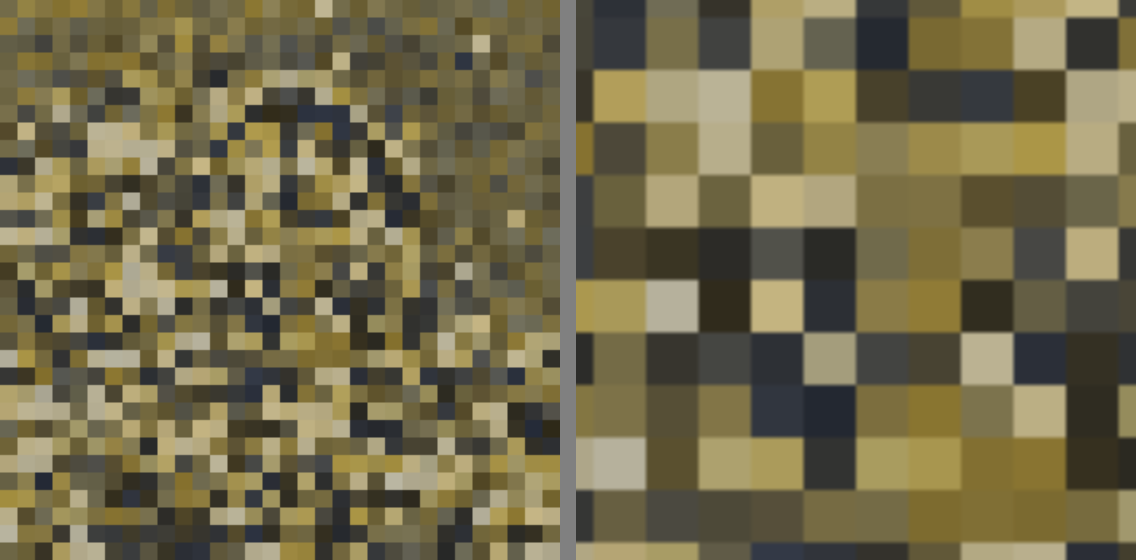
Left, the full canvas; right, a detail of the centre.
Reproduce this texture procedurally as a three.js fragment shader.

```glsl
// A 32 by 32 mosaic of olive, khaki and charcoal blocks with softened joints.
// Cellular patches choose the direction of short runs of equal tone; calm areas
// at the top and right lose contrast, and a pale arch with a dark underside is laid over.

varying vec2 vUv;

const float GRID = 32.0;

float hash(vec2 p) {
  vec3 q = fract(vec3(p.xyx) * 0.1031);
  q += dot(q, q.yzx + 33.33);
  return fract((q.x + q.y) * q.z);
}

// Cellular noise: one random value per irregular patch.
float patchValue(vec2 p) {
  vec2 base = floor(p);
  float nearest = 9.0;
  float value = 0.0;
  for (int y = -1; y <= 1; y++) {
    for (int x = -1; x <= 1; x++) {
      vec2 id = base + vec2(float(x), float(y));
      vec2 seed = id + vec2(hash(id + 11.0), hash(id + 47.0));
      float d = distance(p, seed);
      if (d < nearest) {
        nearest = d;
        value = hash(id + 83.0);
      }
    }
  }
  return value;
}

// Random tone shared by short horizontal, vertical or stepped runs of blocks.
float runTone(vec2 cell, vec2 uv) {
  float direction = patchValue(cell / 5.0);
  direction += 0.4 * smoothstep(0.45, 0.3, uv.y) - 0.25 * smoothstep(0.35, 0.2, uv.x);
  vec2 track = cell.yx + vec2(0.0, 200.0);
  if (direction > 0.35) track = vec2(cell.x, cell.y - floor(cell.x * 0.5) + 400.0);
  if (direction > 0.47) track = vec2(cell.x, cell.y + floor(cell.x * 0.7) + 600.0);
  if (direction > 0.6) track = cell;
  float runLength = 2.0 + floor(3.0 * hash(vec2(track.y, 5.0)));
  float run = floor((track.x + 7.0 * hash(vec2(track.y, 9.0))) / runLength);
  float single = step(hash(cell + 131.0), 0.36);
  return mix(hash(vec2(run, track.y) + 17.0), hash(cell + 71.0), single);
}

// Amount of quiet, low contrast ground.
float calmness(vec2 uv) {
  float top = smoothstep(0.8, 0.92, uv.y + 0.08 * sin(uv.x * 9.0 + 2.0));
  float right = smoothstep(0.72, 0.79, uv.x) * smoothstep(0.42, 0.52, uv.y);
  return max(top, right);
}

// Tones run from charcoal to beige, spaced by their shares.
vec3 palette(float tone) {
  vec3 color = vec3(0.19, 0.19, 0.18);
  color = mix(color, vec3(0.31, 0.29, 0.22), smoothstep(0.1, 0.26, tone));
  color = mix(color, vec3(0.43, 0.40, 0.27), smoothstep(0.3, 0.46, tone));
  color = mix(color, vec3(0.52, 0.46, 0.25), smoothstep(0.54, 0.66, tone));
  color = mix(color, vec3(0.64, 0.58, 0.33), smoothstep(0.7, 0.81, tone));
  return mix(color, vec3(0.72, 0.68, 0.54), smoothstep(0.84, 0.94, tone));
}

vec3 blockColor(vec2 cell) {
  cell = clamp(cell, 0.0, GRID - 1.0);
  vec2 uv = (cell + 0.5) / GRID;
  float tone = runTone(cell, uv);

  // Busy ground leans to the extremes, with pale drifts at the lower left.
  tone += 1.3 * tone * (1.0 - tone) * (tone - 0.33);
  tone += 0.22 * smoothstep(0.5, 0.2, uv.x) * smoothstep(0.09, 0.0, abs(uv.y - 0.27));
  tone -= 0.4 * step(abs(uv.y - 0.047), 0.016) * step(0.2, uv.x);

  // Quiet ground, interrupted by a few stray blocks.
  float calm = calmness(uv) * step(0.08, hash(cell + 211.0));
  float quiet = 0.4 + 0.32 * (hash(cell + 19.0) - 0.5);
  quiet += 0.06 * sin(uv.x * 14.0 + 1.5) + 0.16 * smoothstep(0.91, 1.0, uv.y);
  tone = mix(tone, quiet, 0.94 * calm);

  // Arch: pale rim above, dark band below.
  vec2 fromCrown = uv - vec2(0.53, 0.86);
  float rim = fromCrown.y + 4.2 * fromCrown.x * fromCrown.x;
  float span = step(abs(fromCrown.x), 0.15) * step(0.15, hash(cell + 37.0));
  tone = mix(tone, 0.82 + 0.14 * hash(cell + 7.0), span * step(abs(rim), 0.018));
  tone = mix(tone, 0.1, span * step(abs(rim + 0.052), 0.022));

  // Small shifts of light and of warmth from mustard to slate.
  float light = 0.07 * (hash(cell + 301.0) - 0.5);
  float warmth = hash(cell + 401.0) - 0.5;
  return palette(tone) + light + warmth * vec3(0.05, 0.0, -0.13);
}

void main() {
  // Blend the four nearest blocks across narrow joints.
  vec2 p = vUv * GRID - 0.5;
  vec2 cell = floor(p);
  vec2 joint = smoothstep(0.44, 0.56, fract(p));
  vec3 lower = mix(blockColor(cell), blockColor(cell + vec2(1.0, 0.0)), joint.x);
  vec3 upper = mix(blockColor(cell + vec2(0.0, 1.0)), blockColor(cell + 1.0), joint.x);
  gl_FragColor = vec4(mix(lower, upper, joint.y), 1.0);
}
```
